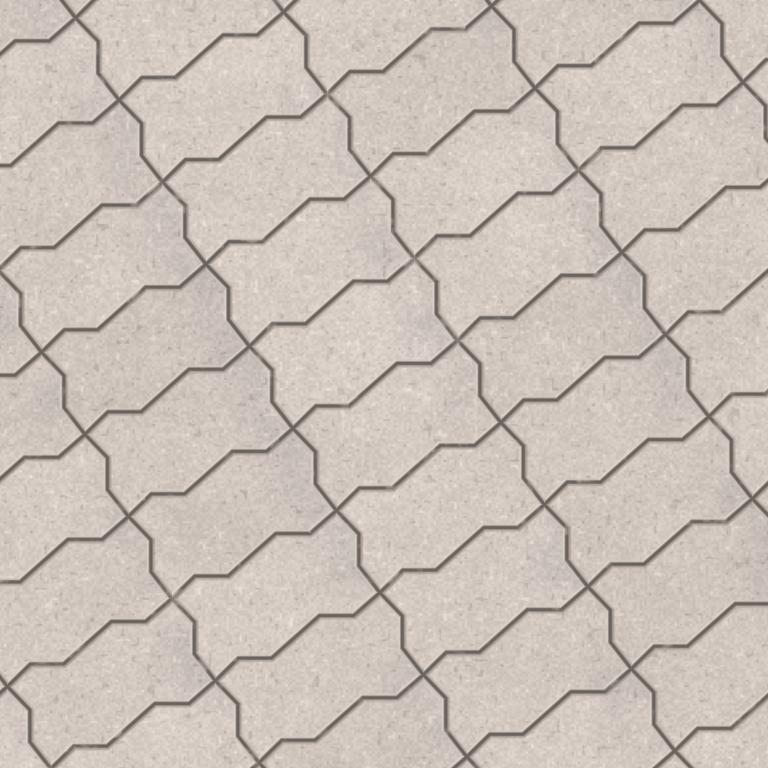
Write a Shadertoy shader that draws this texture.

```glsl
// Slanted interlocking concrete pavers with zigzag edges, dark joints and worn bevels.

// Layout: lattice steps along a row and down a column, in canvas units
const vec2 ORIGIN = vec2(0.1549, 0.8698);
const vec2 ROW_STEP = vec2(0.2142, 0.1146);
const vec2 COLUMN_STEP = vec2(0.0566, -0.1069);

// Zigzag outline in lattice units: up the column edge, then along the row edge
const int CORNER = 3;
const int SEGMENTS = 8;
const vec2 OUTLINE[9] = vec2[9](
    vec2(0.0, 1.0), vec2(-0.032, 0.638), vec2(0.048, 0.335), vec2(0.0, 0.0),
    vec2(0.165, -0.097), vec2(0.322, 0.071), vec2(0.656, -0.089),
    vec2(0.817, 0.084), vec2(1.0, 0.0));

// Line widths, measured from the joint centre
const float JOINT_CORE = 0.0011;
const float JOINT_EDGE = 0.0037;
const float BEVEL_EDGE = 0.0062;
const vec2 LIT_SIDE = vec2(-0.86, 0.51);

// Colours
const vec3 STONE = vec3(0.826, 0.786, 0.755);
const vec3 STAIN = vec3(0.745, 0.708, 0.695);
const vec3 JOINT = vec3(0.415, 0.385, 0.365);
const vec3 BEVEL_DARK = vec3(0.62, 0.58, 0.55);
const vec3 BEVEL_LIT = vec3(0.88, 0.845, 0.815);

// Surface variation
const float TILE_TONE = 0.028;
const float MOTTLE = 0.045;
const float GRAIN = 0.075;
const float GRAIN_SCALE = 290.0;
const float SPECK_SCALE = 150.0;

float hash(vec2 p) {
    vec3 q = fract(p.xyx * 0.1031);
    q += dot(q, q.yzx + 33.33);
    return fract((q.x + q.y) * q.z);
}

float noise(vec2 p) {
    vec2 i = floor(p), f = fract(p);
    f = f * f * (3.0 - 2.0 * f);
    return mix(mix(hash(i), hash(i + vec2(1, 0)), f.x),
               mix(hash(i + vec2(0, 1)), hash(i + vec2(1, 1)), f.x), f.y);
}

float fbm(vec2 p) {
    float sum = 0.0, weight = 0.5;
    for (int i = 0; i < 4; i++) {
        sum += weight * noise(p);
        p = p * 2.03 + 17.0;
        weight *= 0.5;
    }
    return sum / 0.9375;
}

// Vector from the nearest point of segment ab to p
vec2 fromSegment(vec2 p, vec2 a, vec2 b) {
    vec2 ab = b - a;
    return p - a - ab * clamp(dot(p - a, ab) / dot(ab, ab), 0.0, 1.0);
}

// Vector from the nearest joint to the lattice position
vec2 fromJoint(vec2 lattice, mat2 basis) {
    vec2 local = fract(lattice), nearest = vec2(1.0);
    for (int y = -1; y <= 1; y++)
    for (int x = -1; x <= 1; x++) {
        vec2 p = basis * (local - vec2(x, y));
        for (int i = 0; i < SEGMENTS; i++) {
            vec2 v = fromSegment(p, basis * OUTLINE[i], basis * OUTLINE[i + 1]);
            if (dot(v, v) < dot(nearest, nearest)) nearest = v;
        }
    }
    return nearest;
}

// Straightens the zigzags: integer part is the paver, fraction the place on it
vec2 paverCoord(vec2 lattice) {
    vec2 f = fract(lattice), offset = vec2(0.0);
    for (int i = 0; i < SEGMENTS; i++) {
        vec2 a = OUTLINE[i], b = OUTLINE[i + 1];
        if (i < CORNER) {
            if (f.y <= a.y && f.y >= b.y) offset.x = mix(a.x, b.x, (f.y - a.y) / (b.y - a.y));
        } else if (f.x >= a.x && f.x <= b.x) {
            offset.y = mix(a.y, b.y, (f.x - a.x) / (b.x - a.x));
        }
    }
    return lattice - offset;
}

void mainImage(out vec4 fragColor, in vec2 fragCoord) {
    float pixel = 1.0 / iResolution.y;
    vec2 uv = fragCoord * pixel;
    mat2 basis = mat2(ROW_STEP, COLUMN_STEP);
    vec2 lattice = inverse(basis) * (uv - ORIGIN);
    vec2 paver = paverCoord(lattice);
    vec2 place = fract(paver);

    // Stone: tone per paver, cloudy mottling and a stain towards the right end
    float cloud = fbm(uv * 13.0 + 5.0);
    vec3 color = STONE + TILE_TONE * (hash(floor(paver) + 40.0) - 0.5);
    color += MOTTLE * (cloud - 0.5) + 0.03 * (fbm(uv * 60.0) - 0.5);
    float stain = smoothstep(0.62, 1.0, place.x) * smoothstep(0.3, 0.75, fbm(uv * 19.0 + 60.0));
    color = mix(color, STAIN, 0.6 * stain);

    // Fine sand grain with scattered pale specks and dark pits
    color += GRAIN * (noise(uv * GRAIN_SCALE) - 0.5);
    float speck = noise(uv * SPECK_SCALE + 90.0);
    color += 0.05 * smoothstep(0.8, 0.95, speck) - 0.07 * smoothstep(0.18, 0.05, speck);

    // Bevels: pale on the lit side, grey on the other
    vec2 away = fromJoint(lattice, basis);
    float dist = length(away);
    float lit = 0.5 + 0.5 * dot(away / max(dist, 1e-5), LIT_SIDE);
    float wear = fbm(uv * 45.0 + 30.0);
    float bevel = 1.0 - smoothstep(JOINT_EDGE, BEVEL_EDGE + pixel * 0.5, dist);
    color = mix(color, mix(BEVEL_DARK, BEVEL_LIT, lit), bevel * mix(0.55, 1.0, wear));

    // Joint: dark core, partly filled with pale dust
    float joint = 1.0 - smoothstep(JOINT_CORE - pixel * 0.25, JOINT_EDGE + pixel * 0.25, dist);
    float dust = smoothstep(0.58, 0.82, wear);
    color = mix(color, JOINT, joint * (1.0 - 0.5 * dust));

    fragColor = vec4(clamp(color, 0.0, 1.0), 1.0);
}
```
